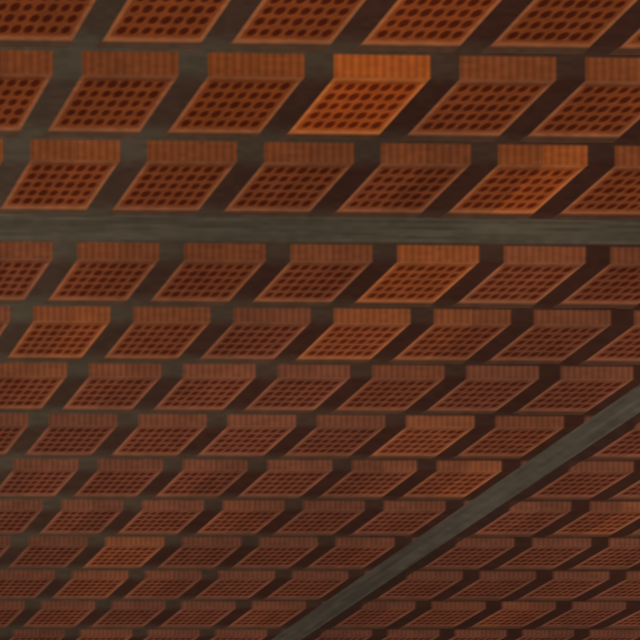
Write a Shadertoy shader that draws this texture.

```glsl
// Receding ceiling of slanted, perforated terracotta panels crossed by two grey beams.

#define VANISH vec2(-1.01, 2.0)    // vanishing point, y measured downward
#define COLUMNS 9.56               // column density
#define ROWS 24.6                  // row density
#define TILE_WIDTH 0.77            // share of a column filled by a panel
#define LIP 0.28                   // share of a row taken by the upright lip
#define HOLES vec2(7.0, 5.0)       // perforations across and down a panel
#define ROW_BEAM vec2(14.81, 0.36) // start and thickness of the level beam
#define COL_BEAM vec2(13.70, 14.15)// edges of the slanted beam
#define TILT 0.014                 // slope of the rows near the top
#define SOFTNESS 0.0032            // edge blur in canvas units

float hash(vec2 p) {
    p = fract(p * vec2(0.1031, 0.1137));
    p += dot(p, p.yx + 33.33);
    return fract((p.x + p.y) * p.x * 7.31 + p.y * 5.17);
}

float noise(vec2 p) {
    vec2 i = floor(p), f = fract(p);
    f = f * f * (3.0 - 2.0 * f);
    return mix(mix(hash(i), hash(i + vec2(1, 0)), f.x),
               mix(hash(i + vec2(0, 1)), hash(i + vec2(1, 1)), f.x), f.y);
}

// Soft interval: 1 between lo and hi
float band(float x, float lo, float hi, float soft) {
    return smoothstep(lo - soft, lo + soft, x) - smoothstep(hi - soft, hi + soft, x);
}

void mainImage(out vec4 fragColor, in vec2 fragCoord) {
    vec2 p = fragCoord / iResolution.xy;
    p.y = 1.0 - p.y;
    float far = p.y;
    p.y -= TILT * (p.x - 0.5) * (1.0 - p.y);

    // Perspective plane: u counts columns, v counts rows
    float depth = VANISH.y - p.y;
    float v = ROWS / depth;
    float uPlane = (p.x - VANISH.x) * COLUMNS / depth;
    float blur = max(SOFTNESS, 0.75 / iResolution.y);
    vec2 soft = blur * vec2(COLUMNS / depth, ROWS / (depth * depth));

    // Rows skip the level beam; lips stand upright, so u is frozen along them
    float row = v - ROW_BEAM.x - clamp(v - ROW_BEAM.x, 0.0, ROW_BEAM.y);
    float f = fract(row);
    float u = (p.x - VANISH.x) * COLUMNS * (v + max(LIP - f, 0.0)) / ROWS;
    u -= 0.56 * step(14.0, uPlane);
    float margin = 0.5 * (1.0 - TILE_WIDTH);
    float column = u - 0.79 + margin;
    float a = fract(column) - margin;
    vec2 id = vec2(floor(column), floor(row)) + 40.0;

    // Recessed gaps, greyer at the crossings and towards the left
    float grain = noise(p * vec2(70.0, 160.0));
    float crossing = 1.0 - band(f, 0.30, 0.88, 0.12);
    float greyness = clamp(0.55 * crossing + 0.75 - 1.1 * p.x - 0.5 * far, 0.0, 1.0);
    vec3 col = mix(vec3(0.20, 0.115, 0.085), vec3(0.27, 0.23, 0.18), greyness);
    float ledge = band(a, -0.02, TILE_WIDTH, soft.x) * smoothstep(0.90, 0.95, f);
    col = mix(col, vec3(0.29, 0.19, 0.13), 0.7 * ledge);

    // Panel face with soft round perforations
    vec3 clay = mix(vec3(0.43, 0.205, 0.095), vec3(0.385, 0.215, 0.15), smoothstep(0.1, 0.7, far));
    vec3 rimColor = mix(vec3(0.52, 0.30, 0.18), vec3(0.45, 0.27, 0.20), far);
    vec3 holeColor = vec3(0.23, 0.075, 0.035);
    vec2 h = vec2((a - 0.05) / (TILE_WIDTH - 0.10), (f - 0.33) / 0.54) * HOLES;
    vec2 holeSoft = soft * HOLES / vec2(TILE_WIDTH - 0.10, 0.54);
    float spread = 0.5 * (holeSoft.x + holeSoft.y);
    float radius = 0.33 + 0.08 * (hash(floor(h) + id * 9.0) - 0.5);
    float edge = min(spread, 0.28);
    float hole = 1.0 - smoothstep(radius - edge, radius + edge, length(fract(h) - 0.5));
    hole *= 1.0 / (1.0 + 1.3 * spread * spread);
    float inner = band(a, 0.04, TILE_WIDTH - 0.04, soft.x) * band(f, 0.32, 0.88, soft.y);
    vec3 face = mix(rimColor, mix(clay, holeColor, 0.9 * hole), inner);

    // Ribbed upright lip, with a shadow line under it
    float ribs = 0.5 + 0.5 * cos(6.2832 * h.x * 1.5);
    vec3 lip = mix(clay, rimColor, 0.35) * (0.88 + 0.14 * ribs / (1.0 + spread));
    face = mix(lip, face, smoothstep(LIP - soft.y, LIP + soft.y, f));
    face *= 1.0 - 0.15 * band(f, LIP, LIP + 0.07, soft.y);

    // Each half panel is fired a little differently; a few are bright orange
    float half_ = step(0.5 * TILE_WIDTH, a);
    float shade = hash(id * 3.7 + 1.3);
    float firing = hash(id * 5.1 + vec2(half_ * 2.0, 7.0));
    float orange = pow(shade, 3.0) * (0.4 + 0.6 * firing) * (1.0 - 0.6 * far);
    face *= 0.92 + 0.12 * firing;
    face *= mix(vec3(1.0), vec3(1.38, 1.28, 0.90), orange);
    float tile = band(a, 0.0, TILE_WIDTH, soft.x) * band(f, 0.03, 0.93, soft.y);
    col = mix(col, face, tile);

    // Level beam with streaks, then slanted beam with its shadow
    float streak = noise(vec2(p.x * 9.0, v * 22.0));
    vec3 beamColor = vec3(0.275, 0.24, 0.19) * (0.86 + 0.24 * streak);
    float level = band(v, ROW_BEAM.x, ROW_BEAM.x + ROW_BEAM.y, soft.y);
    col = mix(col, beamColor, level);
    float shadow = band(uPlane, COL_BEAM.y, COL_BEAM.y + 0.16, soft.x);
    col = mix(col, vec3(0.18, 0.12, 0.095), 0.8 * shadow);
    float slant = band(uPlane, COL_BEAM.x, COL_BEAM.y, soft.x);
    vec3 slantColor = vec3(0.27, 0.235, 0.195) * (0.88 + 0.2 * noise(vec2(uPlane * 14.0, v * 2.0)));
    col = mix(col, slantColor, slant);

    // Grime and falling light
    col *= 0.94 + 0.12 * grain;
    col *= 0.93 + 0.14 * noise(p * 5.0 + 3.0);
    col *= 1.0 - 0.14 * smoothstep(0.65, 1.0, far) * (1.0 - 0.4 * p.x);
    fragColor = vec4(col, 1.0);
}
```
